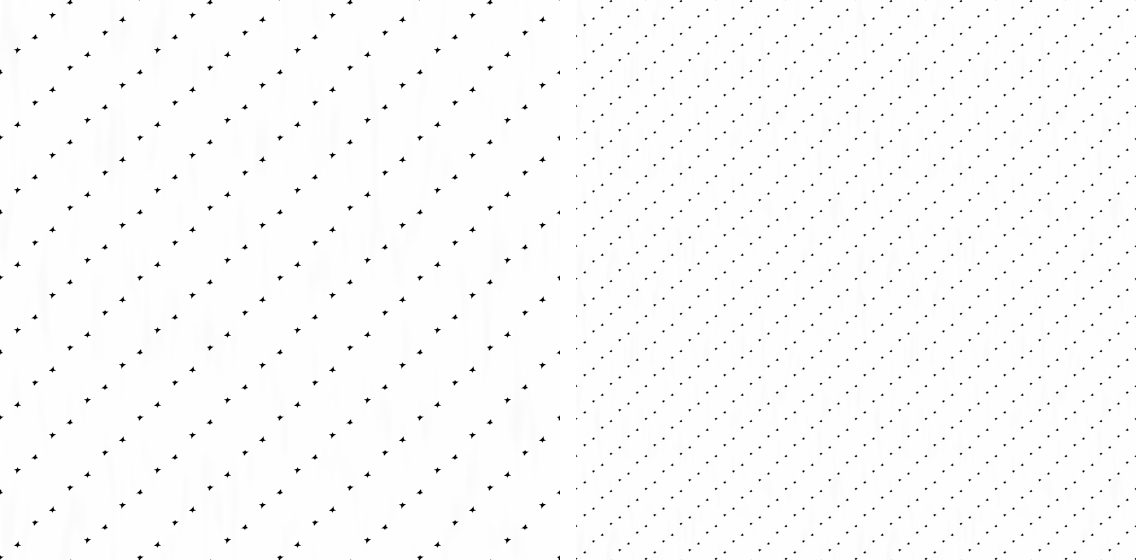
Left: one tile. Right: repeated 2 by 2.
Give the GLSL for this pattern, as a Shadertoy shader.

```glsl
const float TILES = 4.0;          // tiles across and down the canvas
const float COLUMNS = 8.0;        // star columns in one tile
const float COLUMN_STEP = 0.375;  // drop from one column to the next, in tiles
const float STAR_UNITS = 192.0;   // star drawing units in one tile
const vec3 PAPER = vec3(0.998);
const vec3 INK = vec3(0.015);

vec2 hashGradient(vec2 cell) {
    vec3 q = fract(cell.xyx * vec3(0.1031, 0.1030, 0.0973));
    q += dot(q, q.yzx + 33.33);
    float angle = 6.28318 * fract((q.x + q.y) * q.z);
    return vec2(cos(angle), sin(angle));
}

// Gradient noise that wraps after a whole number of cells
float gradientNoise(vec2 p, vec2 period) {
    vec2 cell = floor(p);
    vec2 f = p - cell;
    vec2 w = f * f * f * (f * (f * 6.0 - 15.0) + 10.0);
    vec2 e = vec2(0.0, 1.0);
    float a = dot(hashGradient(mod(cell + e.xx, period)), f - e.xx);
    float b = dot(hashGradient(mod(cell + e.yx, period)), f - e.yx);
    float c = dot(hashGradient(mod(cell + e.xy, period)), f - e.xy);
    float d = dot(hashGradient(mod(cell + e.yy, period)), f - e.yy);
    return mix(mix(a, b, w.x), mix(c, d, w.x), w.y);
}

// Signed distance to a lopsided four-pointed star with its long tip down
float starDistance(vec2 p) {
    const vec2 corners[8] = vec2[8](
        vec2(-4.1, 0.9), vec2(-1.2, 1.6), vec2(0.1, 3.4), vec2(1.4, 1.7),
        vec2(4.6, 1.2), vec2(1.5, -1.2), vec2(-1.4, -4.4), vec2(-2.0, -0.9));
    float nearest = 1e6;
    float side = 1.0;
    for (int i = 0; i < 8; i++) {
        vec2 a = corners[i];
        vec2 edge = corners[(i + 1) % 8] - a;
        vec2 v = p - a;
        vec2 gap = v - edge * clamp(dot(v, edge) / dot(edge, edge), 0.0, 1.0);
        nearest = min(nearest, dot(gap, gap));
        bool above = v.y >= 0.0;
        bool below = v.y < edge.y;
        bool left = edge.x * v.y > edge.y * v.x;
        if ((above && below && left) || (!above && !below && !left)) side = -side;
    }
    return side * sqrt(nearest);
}

// Offset from the nearest star of a sheared lattice, in star units
vec2 latticeOffset(vec2 p, float startHeight) {
    float column = round(p.x * COLUMNS);
    float y = p.y - startHeight + COLUMN_STEP * column;
    return vec2(p.x - column / COLUMNS, y - round(y)) * STAR_UNITS;
}

// Faint vertical wash on the paper
float washAmount(vec2 uv) {
    vec2 fine = vec2(56.0, 9.0);
    vec2 broad = vec2(22.0, 6.0);
    float n = 0.6 * gradientNoise(uv * fine, fine)
            + 0.7 * gradientNoise(uv * broad, broad);
    return smoothstep(0.0, 0.6, n);
}

void mainImage(out vec4 fragColor, in vec2 fragCoord) {
    vec2 uv = fragCoord / iResolution.xy;
    vec2 p = uv * TILES;

    // Upright stars are the hanging ones turned by half a circle
    float hanging = starDistance(latticeOffset(p, 0.017));
    float upright = starDistance(-latticeOffset(p, 0.483));
    float pixel = TILES * STAR_UNITS / iResolution.y;
    float coverage = clamp(0.5 - min(hanging, upright) / pixel, 0.0, 1.0);

    vec3 color = PAPER - 0.016 * washAmount(uv);
    fragColor = vec4(mix(color, INK, coverage), 1.0);
}
```
